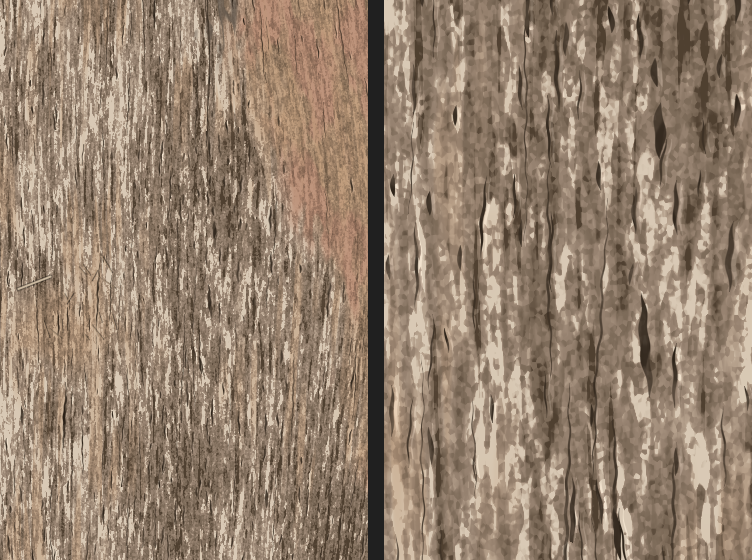
Left, the full canvas; right, a detail of the centre.
This texture is drawn by a Shadertoy shader. Its source:

```glsl
// Weathered wood plank: vertical fibres, dark soil, pale flakes, cracks and a faded red stain.

vec2 hash2(vec2 cell) {
    vec3 h = fract(cell.xyx * vec3(0.1031, 0.1030, 0.0973));
    h += dot(h, h.yzx + 33.33);
    return fract((h.xx + h.yz) * h.zy);
}

// Smooth cellular noise: random cell tones blended near the cell borders
float cellular(vec2 q, float sharpness) {
    vec2 base = floor(q), sum = vec2(0.0);
    for (int j = -1; j <= 1; j++)
    for (int i = -1; i <= 1; i++) {
        vec2 cell = base + vec2(i, j);
        vec2 toPoint = cell + hash2(cell) - q;
        sum += exp(-sharpness * dot(toPoint, toPoint)) * vec2(hash2(cell + 57.0).x, 1.0);
    }
    return sum.x / sum.y;
}

// Tapered, slightly crooked vertical slits, one candidate per grid cell
float cracks(vec2 p, vec2 grid, float width, float chance) {
    vec2 base = floor(p * grid);
    float pixel = 0.7 / iResolution.y, dark = 0.0;
    for (int j = -1; j <= 1; j++)
    for (int i = -1; i <= 1; i++) {
        vec2 cell = base + vec2(i, j);
        vec2 h = hash2(cell + 11.0), k = hash2(cell + 83.0);
        vec2 d = p - (cell + h) / grid;
        d.x += (h.y - 0.5) * 0.16 * d.y + 0.0006 * sin(p.y * 110.0 + h.x * 40.0);
        d.x += 0.0005 * sin(p.y * 310.0 + h.y * 30.0);
        float along = d.y * grid.y / (0.2 + 0.65 * k.y * k.y);
        float w = width * (0.3 + h.x) * (1.0 - along * along);
        float slit = smoothstep(pixel, -pixel, abs(d.x) - w) * step(0.0, w);
        dark = max(dark, slit * step(k.x, chance));
    }
    return dark;
}

float segment(vec2 p, vec2 a, vec2 b) {
    vec2 ab = b - a;
    return length(p - a - ab * clamp(dot(p - a, ab) / dot(ab, ab), 0.0, 1.0));
}

float blob(vec2 p, vec2 centre, vec2 radius) {
    return smoothstep(1.3, 0.4, length((p - centre) / radius));
}

void mainImage(out vec4 fragColor, in vec2 fragCoord) {
    vec2 p = fragCoord / iResolution.y;
    p.x *= 0.65625 * iResolution.y / iResolution.x;
    float pixel = 0.8 / iResolution.y;

    // Fibres lean gently and ripple
    vec2 g = p;
    g.x -= 0.05 * smoothstep(0.3, 0.65, p.x) * sin(3.0 * p.y);
    g.x += 0.003 * sin(p.y * 9.0 + p.x * 9.0) + 0.0005 * sin(p.y * 37.0 + p.x * 50.0);

    // Broad regions with ragged borders
    float patches = cellular(g * vec2(19.0, 8.0), 4.0) - 0.5;
    float tatters = cellular(g * vec2(85.0, 24.0), 8.0) - 0.5;
    vec2 r = p + vec2(0.08, 0.1) * patches + vec2(0.05, 0.03) * tatters;
    float soil = blob(r, vec2(0.36, 0.55), vec2(0.12, 0.24));
    soil = max(soil, blob(r, vec2(0.32, 0.16), vec2(0.12, 0.27)));
    soil = max(soil, blob(r, vec2(0.60, 0.02), vec2(0.13, 0.13)));
    soil = max(soil, 0.9 * blob(r, vec2(0.03, 0.53), vec2(0.07, 0.05)));
    soil = max(soil, 0.7 * blob(r, vec2(0.02, 0.82), vec2(0.06, 0.12)));
    float stainEdge = 0.62 - 0.2 * smoothstep(0.35, 0.95, p.y) + 0.1 * smoothstep(0.2, 0.0, p.y);
    float stain = smoothstep(-0.03, 0.06, r.x - stainEdge);
    float frayed = blob(r, vec2(0.13, 0.43), vec2(0.10, 0.09));

    // Tone from wide streaks down to fine grain
    float streak = cellular(g * vec2(120.0, 4.5), 7.0) - 0.5;
    float fibre = cellular(g * vec2(230.0, 13.0), 9.0) - 0.5;
    float splinter = cellular(g * vec2(290.0, 75.0), 10.0) - 0.5;
    float grain = cellular(p * vec2(400.0, 330.0), 10.0) - 0.5;
    float calm = 1.0 - 0.5 * max(soil, stain);
    float tone = 0.55 + 0.22 * patches + 0.14 * tatters - 0.2 * soil;
    tone += calm * (0.32 * streak + 0.45 * fibre) + 0.36 * splinter + 0.3 * grain;

    // Bleached flakes in thin broken slivers, scarcer on soil and stain
    float flake = 0.4 * tatters + 0.5 * fibre + 0.5 * splinter + 0.2 * patches + 0.2 * grain;
    tone += 0.28 * smoothstep(0.16, 0.3, flake - 0.04 * soil) * (1.0 - 0.7 * stain);

    // Hairline grooves between fibres
    float hairline = cellular(g * vec2(250.0, 10.0) + 19.0, 12.0) + 0.15 * splinter;
    tone -= 0.26 * smoothstep(0.2, 0.08, hairline) * (1.0 - 0.4 * stain);

    // Colour ramp from shadow to bleached wood
    vec3 color = mix(vec3(0.31, 0.25, 0.19), vec3(0.49, 0.42, 0.35), smoothstep(0.0, 0.27, tone));
    color = mix(color, vec3(0.59, 0.51, 0.44), smoothstep(0.27, 0.48, tone));
    color = mix(color, vec3(0.71, 0.63, 0.55), smoothstep(0.48, 0.69, tone));
    color = mix(color, vec3(0.85, 0.79, 0.71), smoothstep(0.69, 0.93, tone));

    // Faded red stain and tan warmth
    float redness = smoothstep(-0.15, 0.3, patches + 0.5 * tatters);
    float softTone = clamp(tone, 0.1, 0.75);
    vec3 paint = mix(vec3(0.68, 0.55, 0.43), vec3(0.65, 0.48, 0.39), redness);
    color = mix(color, paint * (0.64 + 0.62 * softTone), 0.8 * stain);
    float tan = max(0.6 * frayed, 0.5 * smoothstep(0.0, 0.4, streak - patches) * (1.0 - soil));
    color = mix(color, vec3(0.68, 0.55, 0.43) * (0.6 + 0.66 * softTone), tan);

    // Cracks with a lit edge on their right side
    float shortChance = 0.14 + 0.4 * soil;
    vec2 lit = g - vec2(0.0025, 0.0);
    float gap = cracks(g, vec2(48.0, 32.0), 0.0013, shortChance);
    float rim = cracks(lit, vec2(48.0, 32.0), 0.0011, shortChance);
    gap = max(gap, 0.85 * cracks(g, vec2(30.0, 9.0), 0.0009, 0.4 - 0.2 * stain));
    gap = max(gap, cracks(g + 3.7, vec2(12.0, 12.0), 0.0022, 0.25 * (1.0 - stain)));
    float groove = abs(p.x - 0.372 - 0.002 * sin(p.y * 30.0)) - 0.0011 - 0.002 * tatters;
    gap = max(gap, smoothstep(pixel, -pixel, groove) * smoothstep(0.68, 0.76, p.y));
    color += 0.1 * rim;
    color = mix(color, vec3(0.36, 0.32, 0.28), 0.75 * blob(r, vec2(0.41, 1.0), vec2(0.018, 0.1)));
    color = mix(color, vec3(0.19, 0.15, 0.11), gap * (0.8 + 0.5 * splinter));

    // Loose frayed splinters and one pale twig
    for (int i = 0; i < 14; i++) {
        vec2 h = hash2(vec2(i, 7)), k = hash2(vec2(i, 31));
        vec2 a = vec2(0.08, 0.38) + h * vec2(0.13, 0.14);
        vec2 b = a + (0.01 + 0.025 * k.x) * vec2(sin(k.y * 2.0 - 1.0), cos(k.y * 2.0 - 1.0));
        color *= 1.0 - 0.45 * smoothstep(pixel, -pixel, segment(p + vec2(-0.002, 0.001), a, b) - 0.001);
        color = mix(color, vec3(0.70, 0.59, 0.47), 0.7 * smoothstep(pixel, -pixel, segment(p, a, b) - 0.0009));
    }
    float twig = segment(p, vec2(0.033, 0.484), vec2(0.09, 0.506));
    color *= 1.0 - 0.4 * smoothstep(0.005, 0.002, twig);
    color = mix(color, vec3(0.80, 0.73, 0.63), smoothstep(pixel, -pixel, twig - 0.0018));

    fragColor = vec4(clamp(color, 0.0, 1.0), 1.0);
}
```
